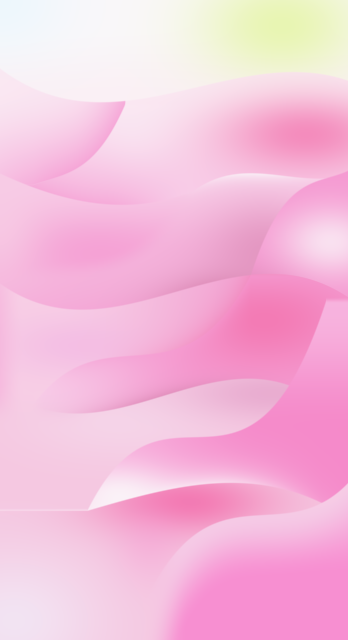
This background is drawn by a WebGL 1 fragment shader. Its source:

```glsl
precision highp float;
// Soft pink folded sheets with curved edges, under a pale sky with a lime glow.
uniform vec2 u_resolution;

const vec3 WHITE = vec3(0.98, 0.95, 0.97);
const vec3 PALE = vec3(0.97, 0.81, 0.90);
const vec3 PINK = vec3(0.96, 0.62, 0.83);
const vec3 ROSE = vec3(0.96, 0.54, 0.79);
const vec3 HOT = vec3(0.95, 0.46, 0.69);
const vec3 MAUVE = vec3(0.86, 0.54, 0.71);

// Signed height above a cubic through four evenly spaced heights h,
// divided by its slope so that edges keep an even width.
float edge(vec2 p, float x0, float x1, vec4 h) {
  float t = clamp((p.x - x0) / (x1 - x0), 0.0, 1.0);
  float a = dot(h, vec4(-5.5, 9.0, -4.5, 1.0));
  float b = dot(h, vec4(9.0, -22.5, 18.0, -4.5));
  float c = dot(h, vec4(-4.5, 13.5, -13.5, 4.5));
  float y = h.x + t * (a + t * (b + t * c));
  float slope = 1.84 * (a + t * (2.0 * b + t * 3.0 * c)) / (x1 - x0);
  return (p.y - y) / sqrt(1.0 + slope * slope);
}

// Smooth coverage below an edge.
float below(float d) {
  float w = 1.0 / u_resolution.y;
  return smoothstep(w, -w, d);
}

float glow(vec2 p, vec2 center, vec2 radius) {
  vec2 q = (p - center) / radius;
  return exp(-dot(q, q));
}

// Shade that fades away from one side of an edge.
float fade(float d, float width) {
  return exp(-max(d, 0.0) / width);
}

void main() {
  vec2 p = gl_FragCoord.xy / u_resolution;

  // Sky
  vec3 col = mix(vec3(0.98, 0.94, 0.96), vec3(0.98, 0.97, 0.98), smoothstep(0.84, 0.97, p.y));
  col = mix(col, vec3(0.93, 0.97, 0.99), glow(p, vec2(0.0, 1.0), vec2(0.2, 0.09)));
  col = mix(col, vec3(0.91, 0.96, 0.70), glow(p, vec2(0.81, 0.96), vec2(0.24, 0.085)));

  // Upper sheet with a hot glow
  float hill = edge(p, 0.0, 1.0, vec4(0.893, 0.841, 0.876, 0.874));
  vec3 sheet = mix(vec3(0.97, 0.78, 0.90), vec3(0.98, 0.91, 0.95), smoothstep(0.70, 0.86, p.y));
  sheet = mix(sheet, HOT, 0.95 * glow(p, vec2(0.88, 0.79), vec2(0.25, 0.06)));
  col = mix(col, sheet, 0.85 * below(hill) * smoothstep(0.04, -0.03, hill - 0.035));

  // Left petals
  float petal = edge(p, 0.096, 0.36, vec4(0.711, 0.727, 0.759, 0.837));
  float inside = (1.0 - below(petal)) * below(hill) * below((p.x - 0.36) * 0.54);
  col = mix(col, PINK, 0.85 * inside * fade(petal, 0.055) * smoothstep(-0.15, 0.2, p.x));
  col = mix(col, WHITE, 0.35 * below(petal) * glow(p, vec2(0.38, 0.79), vec2(0.12, 0.06)));
  float bowl = edge(p, 0.0, 0.534, vec4(0.729, 0.693, 0.680, 0.697));
  col = mix(col, PINK, 0.75 * below(petal) * fade(bowl, 0.04) * smoothstep(0.56, 0.3, p.x));

  // Middle sheet, creased where its lower edge turns
  float crest = edge(p, 0.553, 1.0, vec4(0.700, 0.729, 0.723, 0.727));
  float top = mix(bowl, crest, step(0.543, p.x));
  float fold = edge(p, 0.04, 0.54, vec4(0.565, 0.580, 0.602, 0.697));
  sheet = mix(vec3(0.96, 0.70, 0.86), vec3(0.97, 0.79, 0.90), smoothstep(0.60, 0.72, p.y));
  sheet = mix(sheet, PINK, 0.8 * glow(p, vec2(0.28, 0.605), vec2(0.25, 0.05)) * smoothstep(-0.02, 0.015, fold));
  sheet = mix(sheet, PALE, 0.7 * glow(p, vec2(0.0, 0.64), vec2(0.12, 0.09)));
  sheet = mix(sheet, MAUVE, 0.65 * glow(p, vec2(0.76, 0.61), vec2(0.16, 0.075)));
  sheet = mix(sheet, WHITE, 0.9 * fade(-crest, 0.012) * glow(p, vec2(0.72, 0.73), vec2(0.16, 0.04)));
  col = mix(col, sheet, below(top));

  // Round sheet at the right
  float round = edge(p, 0.721, 1.0, vec4(0.570, 0.678, 0.716, 0.733));
  sheet = mix(vec3(0.96, 0.60, 0.82), WHITE, 0.8 * glow(p, vec2(0.95, 0.622), vec2(0.15, 0.055)));
  col = mix(col, sheet, below(round) * step(0.721, p.x));

  // Long wave and its shadow
  float wave = edge(p, 0.0, 1.0, vec4(0.557, 0.521, 0.566, 0.535));
  col = mix(col, MAUVE, 0.8 * fade(wave, 0.025) * glow(p, vec2(0.57, 0.56), vec2(0.22, 0.07)));
  col = mix(col, PINK, 0.45 * fade(wave, 0.03) * glow(p, vec2(0.27, 0.53), vec2(0.2, 0.06)));
  float ribbon = edge(p, 0.096, 0.721, vec4(0.368, 0.440, 0.456, 0.570));
  sheet = mix(PALE, vec3(0.95, 0.67, 0.84), smoothstep(0.15, 0.7, p.x));
  sheet = mix(sheet, vec3(0.95, 0.72, 0.89), 0.7 * glow(p, vec2(0.22, 0.46), vec2(0.2, 0.045)));
  sheet = mix(sheet, HOT, 0.5 * fade(ribbon, 0.025) * smoothstep(0.25, 0.65, p.x));
  col = mix(col, sheet, below(wave) * smoothstep(-0.04, 0.07, p.x));

  // Hot ribbon
  float lip = edge(p, 0.096, 0.853, vec4(0.366, 0.363, 0.401, 0.393));
  sheet = mix(vec3(0.97, 0.80, 0.91), vec3(0.96, 0.61, 0.82), smoothstep(0.1, 0.6, p.x));
  sheet = mix(sheet, HOT, glow(p, vec2(0.76, 0.51), vec2(0.24, 0.08)));
  sheet = mix(sheet, PINK, 0.6 * fade(-ribbon, 0.02) * smoothstep(0.1, 0.3, p.x));
  sheet = mix(sheet, MAUVE, 0.75 * fade(lip, 0.012) * glow(p, vec2(0.45, 0.38), vec2(0.25, 0.05)));
  col = mix(col, sheet, min(below(ribbon), below(wave)) * smoothstep(0.08, 0.13, p.x));

  // Pale lower sheet and lavender corner
  vec3 ground = mix(vec3(0.96, 0.78, 0.88), vec3(0.95, 0.89, 0.95), glow(p, vec2(0.04, 0.03), vec2(0.26, 0.11)));
  sheet = mix(ground, vec3(0.96, 0.83, 0.91), glow(p, vec2(0.35, 0.34), vec2(0.3, 0.06)));
  sheet = mix(sheet, vec3(0.90, 0.65, 0.80), 0.8 * glow(p, vec2(0.78, 0.385), vec2(0.24, 0.04)));
  float soft = smoothstep(0.03, -0.03, lip);
  col = mix(col, sheet, mix(soft, below(lip), smoothstep(0.08, 0.28, p.x)));

  // Right sweep, white at its tip
  float sweep = edge(p, 0.252, 0.938, vec4(0.203, 0.314, 0.332, 0.531));
  float arch = edge(p, 0.252, 0.925, vec4(0.202, 0.234, 0.245, 0.214));
  sheet = mix(vec3(0.97, 0.70, 0.87), ROSE, smoothstep(0.52, 0.33, p.y) * smoothstep(0.25, 0.75, p.x));
  sheet = mix(sheet, WHITE, 0.95 * glow(p, vec2(0.34, 0.225), vec2(0.15, 0.045)));
  sheet = mix(sheet, WHITE, 0.8 * fade(arch, 0.025) * smoothstep(1.05, 0.6, p.x));
  col = mix(col, sheet, below(sweep));

  // Hot hollow under the arch
  sheet = mix(ground, HOT, 0.95 * glow(p, vec2(0.53, 0.215), vec2(0.25, 0.05)));
  sheet = mix(sheet, PINK, 0.4 * glow(p, vec2(0.43, 0.15), vec2(0.1, 0.06)));
  col = mix(col, sheet, below(arch));

  // Lower right sheet
  float corner = edge(p, 0.413, 1.0, vec4(0.056, 0.180, 0.197, 0.245));
  sheet = mix(vec3(0.96, 0.79, 0.90), vec3(0.97, 0.56, 0.82), smoothstep(0.0, 0.10, -corner));
  sheet = mix(sheet, PALE, 0.7 * fade(-corner, 0.01) * smoothstep(0.8, 1.0, p.x));
  col = mix(col, sheet, below(corner) * smoothstep(0.40, 0.54, p.x));

  gl_FragColor = vec4(col, 1.0);
}
```
